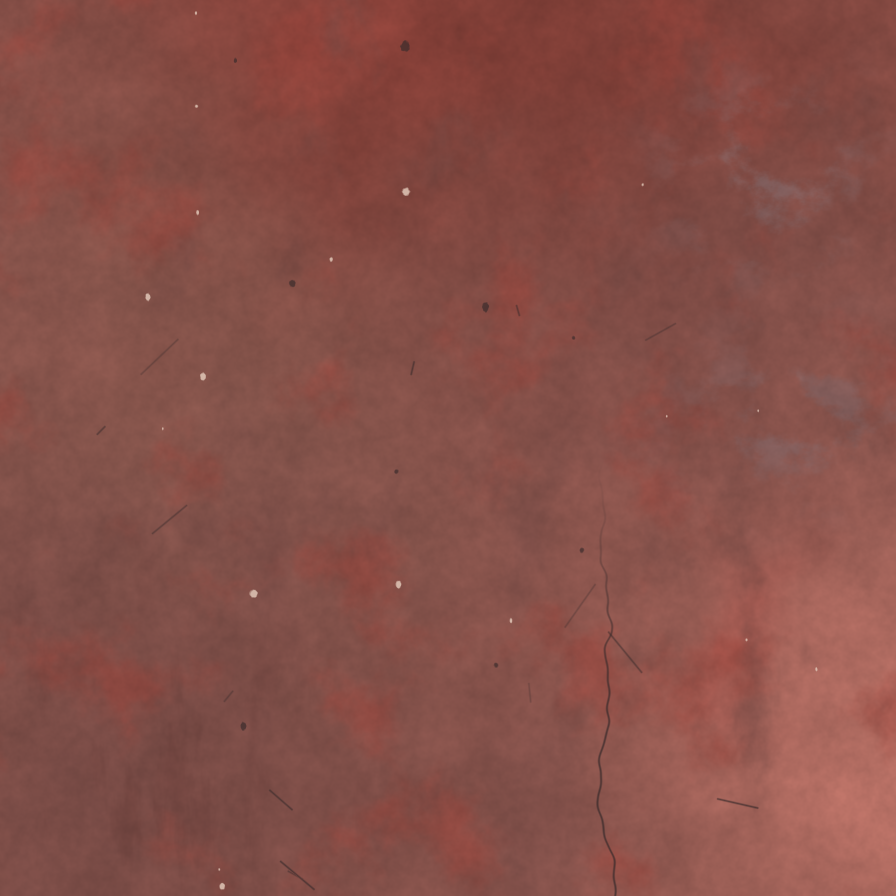
Give the GLSL for this texture, as a Shadertoy shader.

```glsl
const vec3 CLAY = vec3(0.535, 0.325, 0.295);
const vec3 DEEP_RED = vec3(0.49, 0.235, 0.205);
const vec3 BROWN = vec3(0.53, 0.345, 0.305);
const vec3 UMBER = vec3(0.455, 0.285, 0.265);
const vec3 ROSE = vec3(0.73, 0.445, 0.40);
const vec3 RUST = vec3(0.60, 0.265, 0.23);
const vec3 ASH = vec3(0.51, 0.385, 0.385);
const vec3 SOOT = vec3(0.23, 0.17, 0.17);
const vec3 CHALK = vec3(0.88, 0.78, 0.72);

vec2 hash2(vec2 p) {
    vec3 q = fract(vec3(p.xyx) * vec3(0.1031, 0.1030, 0.0973));
    q += dot(q, q.yzx + 33.33);
    return fract((q.xx + q.yz) * q.zy);
}

float corner(vec2 cell, vec2 offset, vec2 f) {
    float angle = 6.2832 * hash2(cell + offset).x;
    return dot(vec2(cos(angle), sin(angle)), f - offset);
}

float gradientNoise(vec2 p) {
    vec2 i = floor(p), f = p - i;
    vec2 u = f * f * f * (f * (f * 6.0 - 15.0) + 10.0);
    float low = mix(corner(i, vec2(0, 0), f), corner(i, vec2(1, 0), f), u.x);
    float high = mix(corner(i, vec2(0, 1), f), corner(i, vec2(1, 1), f), u.x);
    return mix(low, high, u.y);
}

float fbm(vec2 p, int octaves) {
    float sum = 0.0, amplitude = 1.0;
    for (int i = 0; i < octaves; i++) {
        sum += amplitude * gradientNoise(p);
        p = mat2(1.6, 1.2, -1.2, 1.6) * p + 17.3;
        amplitude *= 0.55;
    }
    return sum;
}

// Soft elliptical area, 1 at its centre
float pool(vec2 p, vec2 centre, vec2 radius) {
    vec2 d = (p - centre) / radius;
    return exp(-dot(d, d));
}

float segment(vec2 p, vec2 a, vec2 b) {
    vec2 d = b - a;
    return length(p - a - d * clamp(dot(p - a, d) / dot(d, d), 0.0, 1.0));
}

float stroke(float dist, float halfWidth, float blur) {
    return 1.0 - smoothstep(halfWidth - blur, halfWidth + blur, dist);
}

// Broad washes of pigment with cloudy borders
vec3 washes(vec2 p) {
    vec2 q = p + 0.10 * vec2(fbm(p * 4.0 + 80.0, 4), fbm(p * 4.0 + 40.0, 4));
    vec3 c = CLAY;
    c = mix(c, BROWN, 0.8 * pool(q, vec2(0.22, 0.62), vec2(0.28, 0.35)));
    c = mix(c, DEEP_RED, 0.95 * pool(q, vec2(0.57, 0.97), vec2(0.45, 0.28)));
    c = mix(c, RUST, 0.5 * pool(q, vec2(0.36, 0.97), vec2(0.14, 0.09)));
    c = mix(c, UMBER, 0.75 * pool(q, vec2(0.12, 0.12), vec2(0.30, 0.32)));
    c = mix(c, UMBER, 0.6 * pool(q, vec2(0.62, 0.09), vec2(0.13, 0.08)));
    c = mix(c, UMBER, 0.45 * pool(q, vec2(0.80, 0.66), vec2(0.28, 0.20)));
    c = mix(c, ROSE, 0.95 * pool(q, vec2(1.04, 0.12), vec2(0.28, 0.32)));
    return mix(c, RUST + 0.08, 0.5 * pool(q, vec2(0.83, 0.30), vec2(0.05, 0.10)));
}

// Red stains, grey scuffs and fine mottling
vec3 weather(vec3 c, vec2 p) {
    float stain = smoothstep(0.05, 0.65, fbm(p * 6.0 + 5.0, 6));
    c = mix(c, RUST, 0.55 * stain);
    float dull = smoothstep(0.1, 0.7, fbm(p * vec2(9.0, 6.0) + 61.0, 6));
    c = mix(c, UMBER, 0.5 * dull);
    float area = pool(p, vec2(0.89, 0.53), vec2(0.13, 0.08))
               + pool(p, vec2(0.86, 0.80), vec2(0.11, 0.10));
    float scuff = smoothstep(-0.05, 0.5, fbm(p * vec2(13.0, 17.0) + 23.0, 6));
    c = mix(c, ASH, 0.85 * min(area, 1.0) * scuff);
    float streak = smoothstep(0.1, 0.6, fbm(p * vec2(22.0, 5.0) + 9.0, 5));
    c = mix(c, UMBER - 0.04, 0.45 * streak * pool(p, vec2(0.15, 0.12), vec2(0.25, 0.22)));
    return c * (1.0 + 0.08 * fbm(p * 14.0, 5) + 0.05 * fbm(p * 75.0, 3));
}

// Wandering vertical crack, fading upward
float crack(vec2 p, float blur) {
    float x = 0.676 + 0.016 * gradientNoise(vec2(p.y * 9.0, 3.5))
            + 0.008 * gradientNoise(vec2(p.y * 37.0, 8.5));
    float fade = 1.0 - smoothstep(0.20, 0.52, p.y);
    return fade * stroke(abs(p.x - x), 0.0011, blur);
}

float scratches(vec2 p, float blur) {
    float mask = 0.0;
    for (int i = 0; i < 14; i++) {
        vec2 seed = vec2(float(i) * 3.7 + 1.0, 12.0);
        vec2 start = hash2(seed) * vec2(0.85, 0.65);
        vec2 shape = hash2(seed + 31.0);
        float angle = 3.1416 * shape.x;
        vec2 end = start + mix(0.01, 0.06, shape.y * shape.y) * vec2(cos(angle), sin(angle));
        float strength = mix(0.25, 0.75, hash2(seed + 57.0).x);
        mask = max(mask, strength * stroke(segment(p, start, end), 0.0009, blur));
    }
    return mask;
}

// Scattered oval chips; small ones are the most common
float chips(vec2 p, int count, float seed, float maxRadius, float blur) {
    float mask = 0.0;
    for (int i = 0; i < count; i++) {
        vec2 id = vec2(float(i) * 5.3 + seed, seed);
        vec2 shape = hash2(id + 71.0);
        vec2 d = (p - hash2(id)) * vec2(1.0 + 0.8 * shape.y, 1.0);
        float radius = maxRadius * mix(0.25, 1.0, shape.x * shape.x);
        float rough = 0.3 * radius * gradientNoise(p * 300.0);
        mask = max(mask, stroke(length(d) + rough, radius, blur));
    }
    return mask;
}

void mainImage(out vec4 fragColor, in vec2 fragCoord) {
    vec2 p = fragCoord / iResolution.xy;
    float blur = max(1.0 / iResolution.y, 0.0012);
    vec3 c = weather(washes(p), p);
    c = mix(c, SOOT, 0.75 * crack(p, blur));
    c = mix(c, SOOT, scratches(p, blur));
    c = mix(c, SOOT, 0.7 * chips(p, 9, 19.0, 0.006, blur));
    c = mix(c, CHALK, 0.85 * chips(p, 18, 43.0, 0.005, blur));
    fragColor = vec4(c, 1.0);
}
```
